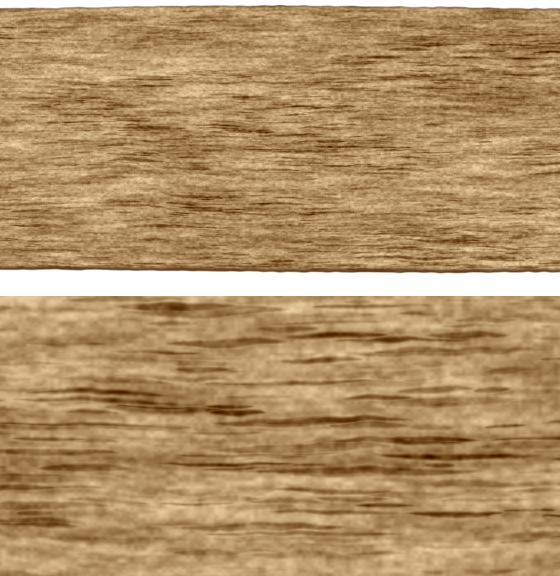
Top, the full canvas; bottom, a detail of the centre.
Write a Shadertoy shader that draws this texture.

```glsl
#define WOOD vec3(0.722, 0.592, 0.412)
#define TONE_STEP vec3(0.92, 1.0, 1.0)
#define EDGE_BROWN vec3(0.33, 0.20, 0.09)
#define TOP_EDGE 0.973
#define BOTTOM_EDGE 0.032
#define PORE_DEPTH 0.25
#define STREAK_DEPTH 0.20
#define GRIT_DEPTH 0.17
#define PORE_LAYERS 6

float hash(vec2 p) {
    vec3 q = fract(vec3(p.xyx) * 0.1031);
    q += dot(q, q.yzx + 33.33);
    return fract((q.x + q.y) * q.z);
}

float noise(vec2 p) {
    vec2 i = floor(p), f = fract(p);
    f = f * f * (3.0 - 2.0 * f);
    return mix(mix(hash(i), hash(i + vec2(1, 0)), f.x),
               mix(hash(i + vec2(0, 1)), hash(i + vec2(1, 1)), f.x), f.y);
}

// Noise stretched along x, each row shifted at random to hide the lattice
float streak(vec2 p, vec2 freq) {
    vec2 q = p * freq;
    float row = floor(q.y), f = fract(q.y);
    float low = noise(vec2(q.x + 40.0 * hash(vec2(row, 3.0)), row));
    float high = noise(vec2(q.x + 40.0 * hash(vec2(row + 1.0, 3.0)), row + 1.0));
    return mix(low, high, f * f * (3.0 - 2.0 * f)) - 0.5;
}

// One tapered dark dash per cell, rows staggered
float pores(vec2 p, vec2 size, float seed, float pixel) {
    float row = floor(p.y / size.y);
    float x = p.x / size.x + 20.0 * hash(vec2(row, seed));
    vec2 id = vec2(floor(x), row + 71.0 * seed);
    vec2 local = vec2(fract(x), fract(p.y / size.y)) - 0.5;
    float halfLength = mix(0.15, 0.48, hash(id + 5.3));
    float offset = (hash(id + 9.1) - 0.5) * (1.0 - 2.0 * halfLength);
    float along = (local.x - offset) / halfLength;
    float taper = max(1.0 - along * along, 0.0);
    float thickness = size.y * mix(0.08, 0.24, hash(id + 2.7)) * taper;
    float center = 0.3 * (hash(id + 7.9) - 0.5);
    float d = abs(local.y - center) * size.y - thickness;
    float ink = 1.0 - smoothstep(-pixel, pixel, d);
    float strength = hash(id + 13.7);
    return ink * strength * strength * smoothstep(0.0, 0.4, taper);
}

float glow(vec2 p, vec2 center, vec2 radius) {
    vec2 d = (p - center) / radius;
    return exp(-dot(d, d));
}

void mainImage(out vec4 fragColor, in vec2 fragCoord) {
    vec2 p = fragCoord / iResolution.y;
    float pixel = 1.0 / iResolution.y;
    float soft = max(pixel, 0.0025);

    // Gentle bending of the grain
    vec2 g = p;
    g.y += 0.022 * noise(p * vec2(2.2, 3.0)) + 0.007 * noise(p * vec2(9.0, 14.0) + 8.0);
    g.y += 0.003 * noise(p * vec2(38.0, 30.0));

    // Broad light and dark patches
    float tone = 0.10 * (noise(g * vec2(2.5, 8.0) + 4.0) - 0.5);
    tone += 0.07 * (noise(g * vec2(6.0, 19.0) + 17.0) - 0.5);
    tone += 0.07 * glow(p, vec2(0.25, 0.67), vec2(0.45, 0.15));
    tone += 0.06 * glow(p, vec2(1.45, 0.75), vec2(0.20, 0.06));
    tone += 0.05 * glow(p, vec2(1.75, 0.36), vec2(0.35, 0.07));
    tone -= 0.05 * glow(p, vec2(1.95, 0.85), vec2(0.50, 0.15));

    // Fibres and surface grit
    tone += STREAK_DEPTH * streak(g, vec2(6.0, 55.0));
    tone += 0.75 * STREAK_DEPTH * streak(g + 3.0, vec2(14.0, 115.0));
    tone += GRIT_DEPTH * (noise(g * vec2(85.0, 150.0)) - 0.5);
    tone += 0.5 * GRIT_DEPTH * (noise(p * vec2(210.0, 230.0)) - 0.5);

    // Dark pores of several lengths, gathered in clusters
    float dark = 0.0;
    for (int i = 0; i < PORE_LAYERS; i++) {
        float k = float(i);
        vec2 size = vec2(0.11 + 0.045 * k, 0.015 + 0.0025 * k);
        dark = max(dark, pores(g + 0.137 * k, size, k + 1.0, soft));
    }
    float cluster = smoothstep(0.2, 0.75, noise(g * vec2(3.0, 11.0) + 31.0));
    float ragged = 0.65 + 0.6 * noise(g * vec2(50.0, 120.0) + 6.0);
    tone -= PORE_DEPTH * dark * ragged * mix(0.5, 1.35, cluster);
    vec3 color = WOOD + tone * TONE_STEP;

    // Uneven board outline with a worn brown rim
    float rough = 0.004 * (noise(vec2(p.x * 35.0, 2.0)) - 0.5);
    float top = TOP_EDGE + 0.007 * sin(p.x * 2.2 - 0.6) + rough;
    float bottom = BOTTOM_EDGE + 0.006 * cos(p.x * 2.1) - rough;
    float topRim = 1.0 - smoothstep(0.0, 0.012, top - p.y);
    float bottomRim = 1.0 - smoothstep(0.004, 0.019, p.y - bottom);
    color = mix(color, EDGE_BROWN, max(0.45 * topRim, 0.8 * bottomRim));

    // White surroundings
    float inside = min(top - p.y, p.y - bottom);
    color = mix(vec3(1.0), color, smoothstep(-pixel, pixel, inside));
    fragColor = vec4(clamp(color, 0.0, 1.0), 1.0);
}
```
